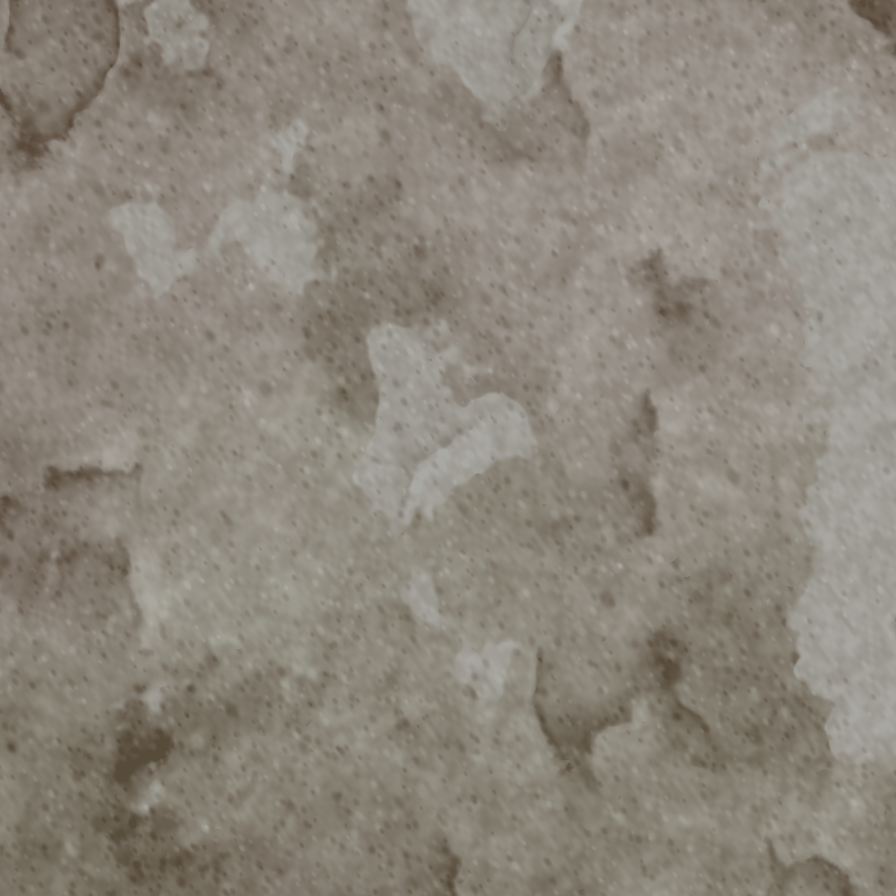
Write a three.js fragment shader that draws this texture.

```glsl
// Weathered stone plaster: sandy grey-brown ground, pale worn patches, dark creases and pits.
varying vec2 vUv;

float hash(vec2 p) {
  return fract(sin(dot(p, vec2(127.1, 311.7))) * 43758.5453);
}

float noise(vec2 p) {
  vec2 i = floor(p), f = fract(p);
  f = f * f * (3.0 - 2.0 * f);
  return mix(mix(hash(i), hash(i + vec2(1.0, 0.0)), f.x),
             mix(hash(i + vec2(0.0, 1.0)), hash(i + 1.0), f.x), f.y);
}

float fbm(vec2 p) {
  float sum = 0.0, amp = 0.5;
  for (int i = 0; i < 5; i++) {
    sum += amp * noise(p);
    p = mat2(0.8, 0.6, -0.6, 0.8) * p * 2.03 + 17.3;
    amp *= 0.5;
  }
  return sum;
}

// Coordinates across and along a direction given by its angle
vec2 turn(vec2 p, float angle) {
  float c = cos(angle), s = sin(angle);
  return vec2(c * p.x + s * p.y, c * p.y - s * p.x);
}

// One-sided scarp on a noise contour: x is the shadow, y the lit lip
vec2 crease(vec2 p, float angle, float seed) {
  vec2 q = turn(p, angle) * vec2(7.0, 3.2) + seed;
  float side = noise(q) + 0.25 * (fbm(p * 13.0 + seed) - 0.48) - 0.5;
  float gate = smoothstep(0.45, 0.56, fbm(p * 4.5 + seed * 1.7));
  float shadow = smoothstep(-0.02, 0.025, side) * exp(-max(side, 0.0) * 11.0);
  float lip = exp(-abs(side + 0.05) * 24.0) * (1.0 - smoothstep(-0.03, 0.01, side));
  return vec2(shadow, lip) * gate;
}

// Scattered slanted specks: negative are pits, positive are bright grains
float specks(vec2 p, float cells, float density) {
  vec2 q = turn(p, 0.6) * vec2(cells, cells * 0.65);
  vec2 cell = floor(q);
  float sum = 0.0;
  for (int y = -1; y <= 1; y++) {
    for (int x = -1; x <= 1; x++) {
      vec2 id = cell + vec2(float(x), float(y));
      vec2 center = id + vec2(hash(id + 3.1), hash(id + 8.7));
      float radius = 0.25 + 0.3 * hash(id + 5.9);
      float spot = 1.0 - smoothstep(radius * 0.2, radius, length(q - center));
      float kind = hash(id + 12.4) < 0.62 ? -1.0 : 0.8;
      sum += spot * kind * step(hash(id + 21.6), density);
    }
  }
  return sum;
}

void main() {
  vec2 p = vUv;
  vec2 warp = vec2(fbm(p * 5.0 + 31.0), fbm(p * 5.0 + 57.0)) - 0.48;
  vec2 w = p + 0.13 * warp;

  // Broad tone, stains and soft relief lit from the upper left
  float stain = smoothstep(0.46, 0.64, fbm(w * 4.8 + 71.0));
  float rough = 1.0 - smoothstep(0.0, 0.8, p.y + 1.6 * (fbm(p * 3.0 + 9.0) - 0.48));
  float tone = 0.68 + 0.6 * (fbm(w * 3.0 + 4.0) - 0.48) - 0.32 * stain;
  float relief = fbm(w * 8.0 + 13.0) - fbm((w + vec2(-0.010, 0.013)) * 8.0 + 13.0);
  tone += relief * (0.9 + 0.8 * rough);
  tone += 0.4 * (fbm(w * 24.0 + 3.0) - 0.48);

  // Pale patches with ragged edges
  float paleField = fbm(w * 4.0 + 42.0) + 0.04 * (noise(p * 75.0) - 0.5);
  float pale = smoothstep(0.54, 0.575, paleField);
  tone = mix(tone, 1.02 + 0.5 * relief, pale * 0.9);

  // Creases in a slanting and an upright direction
  vec2 slant = crease(w, 0.55, 6.3);
  vec2 upright = crease(w, -0.2, 23.8);
  float shadow = max(slant.x, upright.x);
  tone -= 0.85 * shadow * (0.5 + noise(p * 36.0)) * (1.0 - 0.5 * pale);
  tone += 0.2 * max(slant.y, upright.y);

  // Pits, grains and fine sand
  float wear = clamp(0.32 + 0.3 * stain + 0.4 * shadow - 0.2 * pale, 0.0, 1.0);
  tone += 0.28 * specks(p, 95.0, wear);
  tone += 0.32 * specks(p + 0.37, 50.0, wear * 0.4) * (1.0 - 0.7 * pale);
  tone += 0.30 * (noise(turn(p, 0.6) * vec2(190.0, 115.0)) - 0.5);
  tone += 0.18 * (noise(p * 65.0 + 5.0) - 0.5);

  // Umber shadow to pale grey, with a green tint low down and a rosy one above
  vec3 color = mix(vec3(0.44, 0.40, 0.35), vec3(0.63, 0.615, 0.585), clamp(tone, -0.5, 1.2));
  vec3 tint = mix(vec3(1.008, 0.992, 0.995), vec3(0.988, 1.0, 0.975), rough);
  color *= mix(tint, vec3(0.995, 1.006, 1.01), pale);
  gl_FragColor = vec4(color, 1.0);
}
```
